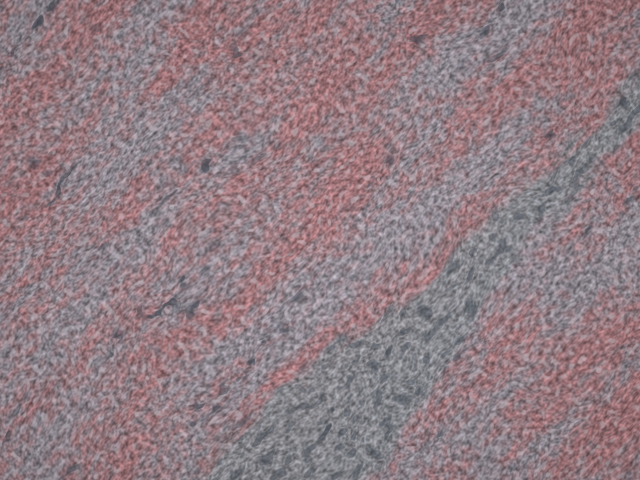
This texture is drawn by a WebGL 2 fragment shader. Its source:

```glsl
#version 300 es
precision highp float;

uniform vec2 u_resolution;
out vec4 outColor;

#define GRAIN_ANGLE 0.82
#define GRAIN_FREQ vec2(72.0, 100.0)
#define GRAIN_CONTRAST 0.42
#define DUST_CONTRAST 0.32
#define FLECK_STRENGTH 0.72
#define CRYSTAL_STRENGTH 0.55
#define MAUVE vec3(0.545, 0.522, 0.555)
#define ROSE vec3(0.600, 0.435, 0.450)
#define VEIN_GREY vec3(0.515, 0.525, 0.545)
#define FLECK_DARK vec3(0.220, 0.245, 0.285)
#define CRYSTAL_PALE vec3(0.740, 0.705, 0.730)

float hash(vec2 cell) {
    vec3 q = fract(cell.xyx * vec3(0.1031, 0.1030, 0.0973));
    q += dot(q, q.yzx + 33.33);
    return fract((q.x + q.y) * q.z);
}

float cornerSlope(vec2 cell, vec2 offset) {
    float angle = 6.2832 * hash(cell);
    return dot(vec2(cos(angle), sin(angle)), offset);
}

float gradientNoise(vec2 p) {
    vec2 cell = floor(p);
    vec2 f = p - cell;
    vec2 w = f * f * f * (f * (f * 6.0 - 15.0) + 10.0);
    vec2 e = vec2(1.0, 0.0);
    float low = mix(cornerSlope(cell, f), cornerSlope(cell + e, f - e), w.x);
    float high = mix(cornerSlope(cell + e.yx, f - e.yx),
                     cornerSlope(cell + e.xx, f - e.xx), w.x);
    return mix(low, high, w.y);
}

float fbm(vec2 p) {
    float sum = 0.0;
    float amplitude = 1.0;
    for (int i = 0; i < 4; i++) {
        sum += amplitude * gradientNoise(p);
        p = p * 2.03 + vec2(17.3, 9.1);
        amplitude *= 0.5;
    }
    return sum;
}

void main() {
    vec2 p = gl_FragCoord.xy / u_resolution.y;

    // Coordinates along (x) and across (y) the gently bent foliation
    vec2 bent = p + 0.025 * vec2(fbm(p * 2.5 + 3.7), fbm(p * 2.5 + 41.2));
    float c = cos(GRAIN_ANGLE);
    float s = sin(GRAIN_ANGLE);
    vec2 v = vec2(c * bent.x + s * bent.y, c * bent.y - s * bent.x);

    // Mineral grains at two sizes, plus an independent tint variation
    float grain = gradientNoise(v * GRAIN_FREQ + 5.3);
    float dust = gradientNoise(v * GRAIN_FREQ * 1.9 + 61.7);
    float tint = gradientNoise(v * GRAIN_FREQ * 0.6 + 23.9);

    // Rose and mauve streaks
    float broad = fbm(v * vec2(2.0, 8.0) + 12.4);
    float fine = fbm(v * vec2(8.0, 26.0) + 33.8);
    float rose = smoothstep(-0.55, 0.60, broad + 0.45 * fine + 0.65 * tint);
    vec3 color = mix(MAUVE, ROSE, rose);

    // Grey vein tapering toward the upper right
    float halfWidth = mix(0.125, 0.040, smoothstep(0.45, 1.25, v.x));
    float veinEdge = abs(v.y + 0.42) - halfWidth + 0.030 * fine + 0.025 * broad;
    float vein = smoothstep(0.018, -0.018, veinEdge);
    color = mix(color, VEIN_GREY, 0.92 * vein);

    // Granular light and shade
    color *= 1.0 + GRAIN_CONTRAST * grain + DUST_CONTRAST * dust + 0.06 * fine;

    // Pale crystals, with a few bright glints
    float crystal = smoothstep(0.12, 0.48, gradientNoise(v * vec2(58.0, 76.0) + 87.1));
    float glint = smoothstep(0.50, 0.62, gradientNoise(v * vec2(42.0, 50.0) + 7.9));
    float pale = crystal * CRYSTAL_STRENGTH * (1.0 - 0.55 * vein);
    color = mix(color, CRYSTAL_PALE, max(pale, 0.65 * glint));

    // Dark flecks gathered in seams and scattered through the vein
    float seam = smoothstep(0.10, 0.65, fbm(v * vec2(3.5, 15.0) + 71.6));
    float fleckShape = gradientNoise(v * vec2(30.0, 52.0) + 19.5) + 0.35 * grain;
    float fleck = smoothstep(0.10, 0.34, fleckShape) * max(seam, 0.62 * vein);
    color = mix(color, FLECK_DARK, FLECK_STRENGTH * fleck);

    // Soft falloff toward the corners
    vec2 centered = gl_FragCoord.xy / u_resolution - 0.5;
    color *= 1.04 - 0.24 * dot(centered, centered);

    outColor = vec4(clamp(color, 0.0, 1.0), 1.0);
}
```
